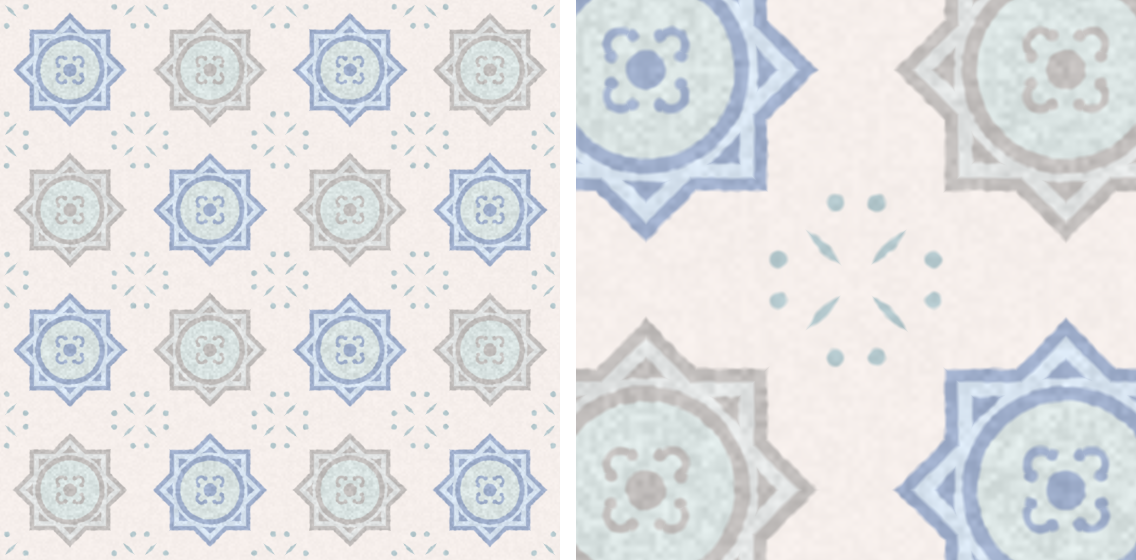
Left: the whole. Right: its middle third, enlarged.
This pattern is drawn by a WebGL 2 fragment shader. Its source:

```glsl
#version 300 es
precision highp float;
// Tile of eight-pointed star medallions, alternately blue and grey, with small
// sprigs of dots and leaves where four cells meet. Shapes are folded distance
// functions; wrapping value noise adds a printed grain and slightly rough edges.

uniform vec2 u_resolution;
out vec4 fragColor;

const float CELLS = 4.0;              // repeats across and down (even)
// Lengths below are fractions of a cell.
const float STAR_APOTHEM = 0.288;
const float BORDER_WIDTH = 0.031;
const float POINT_BASE = 0.266;       // small triangles in the star points
const float POINT_TIP = 0.314;
const float RING_RADIUS = 0.229;
const float RING_HALF = 0.018;
const float HUB_RADIUS = 0.047;
const vec2 CURL_CENTER = vec2(0.061);
const float CURL_RADIUS = 0.032;
const float CURL_HALF = 0.010;
const vec2 BULB_POS = vec2(0.083, 0.033);
const float BULB_RADIUS = 0.015;
const vec2 DOT_POS = vec2(0.184, 0.049);
const float DOT_RADIUS = 0.020;
const float LEAF_INNER = 0.058;
const float LEAF_OUTER = 0.162;
const float LEAF_HALF = 0.011;
const float EDGE_SOFT = 0.006;
const float EDGE_ROUGH = 0.007;
const float GRAIN_GRID = 256.0;       // whole numbers so the grain wraps
const float MOTTLE_GRID = 112.0;
const float GROUND_GRAIN = 0.035;
const float INK_GRAIN = 0.13;

const vec3 GROUND = vec3(0.963, 0.935, 0.922);
const vec3 BLUE = vec3(0.620, 0.680, 0.795);
const vec3 GREY = vec3(0.760, 0.745, 0.738);
const vec3 PALE_BLUE = vec3(0.840, 0.890, 0.940);
const vec3 PALE_GREY = vec3(0.875, 0.885, 0.885);
const vec3 DISC = vec3(0.850, 0.889, 0.885);
const vec3 SPRIG = vec3(0.705, 0.785, 0.805);

float hash(vec2 p) {
    return fract(sin(dot(p, vec2(127.1, 311.7))) * 43758.5453);
}

// Value noise on a whole grid that repeats over the canvas.
float wrapNoise(vec2 uv, float grid) {
    vec2 p = uv * grid;
    vec2 i = floor(p);
    vec2 f = fract(p);
    f = f * f * (3.0 - 2.0 * f);
    vec2 a = mod(i, grid);
    vec2 b = mod(i + 1.0, grid);
    return mix(mix(hash(a), hash(vec2(b.x, a.y)), f.x),
               mix(hash(vec2(a.x, b.y)), hash(b), f.x), f.y);
}

// Mirror into one octant, with x >= y >= 0.
vec2 foldOctant(vec2 p) {
    p = abs(p);
    return p.x > p.y ? p : p.yx;
}

// Mirror once more so that every star point lies on the x axis.
vec2 foldPoint(vec2 p) {
    p = foldOctant(p);
    vec2 n = vec2(-sin(radians(22.5)), cos(radians(22.5)));
    return p - 2.0 * max(dot(p, n), 0.0) * n;
}

// Hub, four curls open toward it, and the bulbs that end them.
float rosette(vec2 p) {
    vec2 q = foldOctant(p);
    vec2 c = q - CURL_CENTER;
    float curl = abs(length(c) - CURL_RADIUS) - CURL_HALF;
    curl = max(curl, -(c.x + c.y) * sqrt(0.5));
    float bulb = length(q - BULB_POS) - BULB_RADIUS;
    return min(length(p) - HUB_RADIUS, min(curl, bulb));
}

// Eight dots around four tapered diagonal leaves.
float sprig(vec2 p) {
    vec2 q = foldOctant(p);
    float dots = length(q - DOT_POS) - DOT_RADIUS;
    vec2 d = vec2(q.x + q.y, q.x - q.y) * sqrt(0.5);
    float t = (d.x - 0.5 * (LEAF_INNER + LEAF_OUTER)) / (0.5 * (LEAF_OUTER - LEAF_INNER));
    float leaf = abs(d.y) - LEAF_HALF * (1.0 - t * t);
    return min(dots, leaf);
}

void main() {
    vec2 uv = gl_FragCoord.xy / u_resolution;
    vec2 cell = floor(uv * CELLS);
    vec2 p = fract(uv * CELLS) - 0.5;
    vec2 corner = fract(uv * CELLS + 0.5) - 0.5;
    bool isBlue = mod(cell.x + cell.y, 2.0) > 0.5;
    vec3 ink = isBlue ? BLUE : GREY;
    vec3 pale = isBlue ? PALE_BLUE : PALE_GREY;

    float grain = 0.65 * wrapNoise(uv, GRAIN_GRID) + 0.35 * wrapNoise(uv, MOTTLE_GRID) - 0.5;
    float soft = max(EDGE_SOFT, CELLS / min(u_resolution.x, u_resolution.y));
    float rough = EDGE_ROUGH * grain;
    #define FILL(d) (1.0 - smoothstep(-soft, soft, (d) + rough))

    // Star layers, from the outside in
    vec2 q = foldPoint(p);
    float r = length(p);
    float star = (q.x + q.y) * sqrt(0.5) - STAR_APOTHEM;
    float point = max((q.x + q.y - POINT_TIP) * sqrt(0.5), POINT_BASE - q.x);
    float inStar = FILL(star);
    float inSprig = FILL(sprig(corner));
    vec3 color = mix(GROUND, ink, inStar);
    color = mix(color, pale, FILL(star + BORDER_WIDTH));
    color = mix(color, ink, FILL(point));
    color = mix(color, DISC, FILL(r - RING_RADIUS));
    color = mix(color, ink, FILL(abs(r - RING_RADIUS) - RING_HALF));
    color = mix(color, ink, FILL(rosette(p)));
    color = mix(color, SPRIG, inSprig);

    // Printed grain, stronger on the motifs
    color += grain * mix(GROUND_GRAIN, INK_GRAIN, max(inStar, 0.6 * inSprig));
    fragColor = vec4(clamp(color, 0.0, 1.0), 1.0);
}
```
